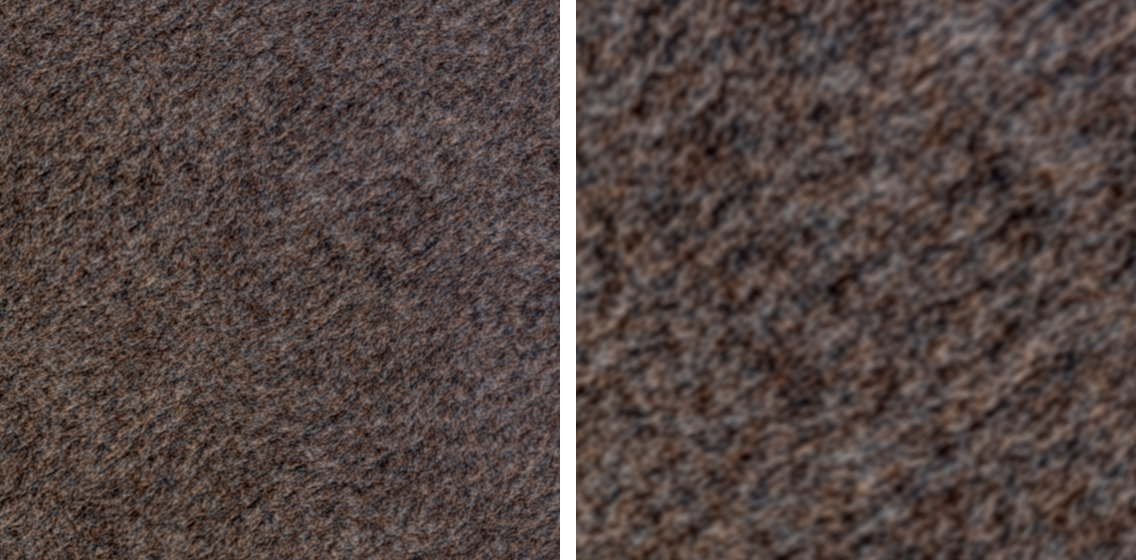
Left, the full canvas; right, a detail of the centre.
This texture is drawn by a three.js fragment shader. Its source:

```glsl
varying vec2 vUv;

#define STREAK_ANGLE 0.64
#define STREAK_SCALE vec2(24.0, 58.0)
#define GRAIN_SCALE vec2(68.0, 112.0)
#define FINE_SCALE vec2(150.0, 190.0)
#define CLOUD_CONTRAST 0.07
#define STREAK_CONTRAST 0.16
#define GRAIN_CONTRAST 0.21
#define FINE_CONTRAST 0.19
#define WARM_BROWN vec3(0.312, 0.256, 0.228)
#define COOL_MAUVE vec3(0.318, 0.270, 0.274)
#define RUST_SHIFT vec3(0.085, -0.005, -0.065)

// Random unit gradient for a lattice cell
vec2 cellGradient(vec2 cell) {
  vec3 p = fract(cell.xyx * vec3(0.1031, 0.1030, 0.0973));
  p += dot(p, p.yzx + 33.33);
  float angle = 6.28318 * fract((p.x + p.y) * p.z);
  return vec2(cos(angle), sin(angle));
}

float gradientNoise(vec2 p) {
  vec2 cell = floor(p);
  vec2 f = fract(p);
  vec2 w = f * f * f * (f * (f * 6.0 - 15.0) + 10.0);
  vec2 e = vec2(1.0, 0.0);
  float a = dot(cellGradient(cell), f);
  float b = dot(cellGradient(cell + e.xy), f - e.xy);
  float c = dot(cellGradient(cell + e.yx), f - e.yx);
  float d = dot(cellGradient(cell + e.xx), f - e.xx);
  return mix(mix(a, b, w.x), mix(c, d, w.x), w.y);
}

// Axes along and across the nap, gently bent
vec2 napCoords(vec2 uv) {
  vec2 bend = vec2(gradientNoise(uv * 3.0 + 7.0), gradientNoise(uv * 3.0 + 19.0));
  vec2 p = uv + 0.03 * bend;
  float c = cos(STREAK_ANGLE);
  float s = sin(STREAK_ANGLE);
  return vec2(c * p.x + s * p.y, c * p.y - s * p.x) + 3.0;
}

void main() {
  vec2 nap = napCoords(vUv);

  // Brightness: soft clouds, slanted streaks, tufts and fibre grain
  float clouds = gradientNoise(nap * vec2(5.0, 9.0) + 31.0);
  float streaks = gradientNoise(nap * STREAK_SCALE);
  float grain = gradientNoise(nap * GRAIN_SCALE + 0.8 * streaks + 11.0);
  float fine = gradientNoise(nap * FINE_SCALE + 53.0);
  float crispness = mix(1.12, 0.88, vUv.x);
  float tone = CLOUD_CONTRAST * clouds + STREAK_CONTRAST * streaks
    + crispness * (GRAIN_CONTRAST * grain + FINE_CONTRAST * fine);

  // Hue: warm lower left to cool upper right, with rusty and bluish tufts
  float drift = dot(vUv, vec2(0.65, 0.35)) + 0.25 * gradientNoise(vUv * 4.0 + 41.0);
  vec3 color = mix(WARM_BROWN, COOL_MAUVE, smoothstep(0.15, 0.85, drift));
  float rust = 0.6 * gradientNoise(nap * vec2(30.0, 52.0) + 67.0)
    + 0.6 * gradientNoise(nap * vec2(85.0, 115.0) + 83.0);
  color += RUST_SHIFT * rust + tone * vec3(1.03, 1.0, 0.96);

  gl_FragColor = vec4(clamp(color, 0.0, 1.0), 1.0);
}
```
